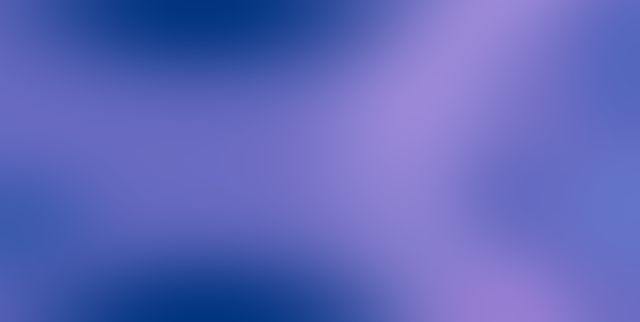
This background is drawn by a Shadertoy shader. Its source:

```glsl
// Soft violet and navy gradient: a curved lilac band between deep blue glows.

const vec3 PERIWINKLE = vec3(0.415, 0.420, 0.760);
const vec3 LILAC      = vec3(0.620, 0.545, 0.850);
const vec3 ORCHID     = vec3(0.615, 0.505, 0.835);
const vec3 NAVY       = vec3(0.000, 0.205, 0.495);
const vec3 COBALT     = vec3(0.235, 0.355, 0.680);
const vec3 SLATE_BLUE = vec3(0.320, 0.400, 0.740);
const vec3 CORNFLOWER = vec3(0.385, 0.460, 0.790);
const vec3 INDIGO     = vec3(0.385, 0.410, 0.750);

const float BAND_WIDTH = 0.15;
const float BAND_CENTER = 0.628;
const float BAND_BEND = 0.45;
const float BAND_WAIST = 0.45;
const float GLOW_POWER = 2.5;

// Elliptical falloff: one at the center, fading smoothly outward.
float glow(vec2 uv, vec2 center, vec2 radius) {
    return exp(-pow(length((uv - center) / radius), GLOW_POWER));
}

// Lilac band that bows toward the left around its waist.
float bandMask(vec2 uv) {
    float bow = uv.y - BAND_WAIST;
    float offset = (uv.x - BAND_CENTER - BAND_BEND * bow * bow) / BAND_WIDTH;
    float strength = mix(0.62, 0.98, smoothstep(0.25, 0.75, uv.y));
    return strength * exp(-offset * offset);
}

void mainImage(out vec4 fragColor, in vec2 fragCoord) {
    vec2 uv = fragCoord / iResolution.xy;
    vec3 color = mix(PERIWINKLE, LILAC, bandMask(uv));

    // Pink accent at the foot of the band
    color = mix(color, ORCHID, 0.85 * glow(uv, vec2(0.77, 0.0), vec2(0.13, 0.20)));

    // Cooler tones along the sides
    color = mix(color, INDIGO, 0.75 * glow(uv, vec2(0.83, 0.40), vec2(0.10, 0.15)));
    color = mix(color, SLATE_BLUE, 0.90 * glow(uv, vec2(1.0, 0.79), vec2(0.10, 0.27)));
    color = mix(color, CORNFLOWER, 0.90 * glow(uv, vec2(1.0, 0.36), vec2(0.12, 0.20)));
    color = mix(color, COBALT, 0.95 * glow(uv, vec2(0.0, 0.31), vec2(0.16, 0.20)));

    // Deep blue pools on the upper and lower edges
    color = mix(color, NAVY, glow(uv, vec2(0.31, 1.01), vec2(0.26, 0.25)));
    color = mix(color, NAVY, glow(uv, vec2(0.32, -0.03), vec2(0.27, 0.25)));

    fragColor = vec4(color, 1.0);
}
```
